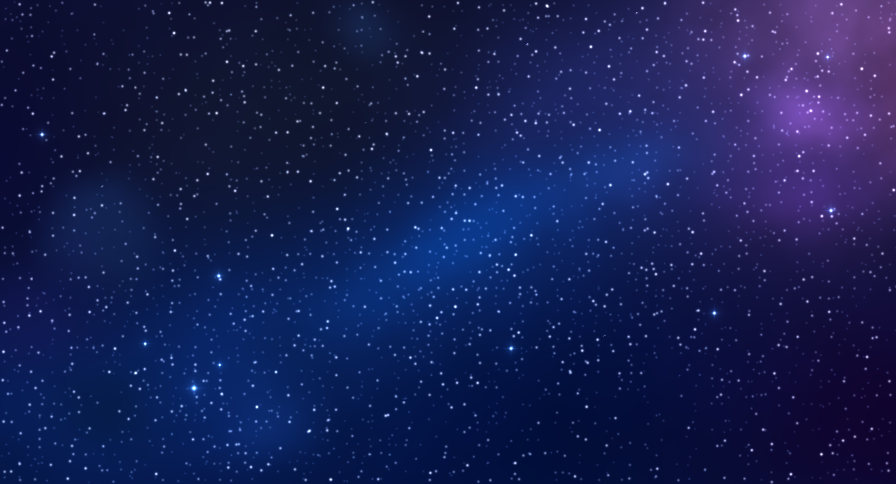
This background is drawn by a Shadertoy shader. Its source:

```glsl
// Deep blue night sky with a diagonal nebula band, violet clouds and scattered stars.

float hash(vec2 p) {
    vec3 q = fract(vec3(p.xyx) * 0.1031);
    q += dot(q, q.yzx + 33.33);
    return fract((q.x + q.y) * q.z);
}

float noise(vec2 p) {
    vec2 i = floor(p), f = fract(p);
    f = f * f * (3.0 - 2.0 * f);
    return mix(mix(hash(i), hash(i + vec2(1, 0)), f.x),
               mix(hash(i + vec2(0, 1)), hash(i + vec2(1, 1)), f.x), f.y);
}

float fbm(vec2 p) {
    float sum = 0.0, amp = 0.5;
    for (int i = 0; i < 5; i++) {
        sum += amp * noise(p);
        p = mat2(1.6, 1.2, -1.2, 1.6) * p + 7.3;
        amp *= 0.5;
    }
    return sum;
}

// Soft elliptical falloff, tilted by an angle in radians
float glow(vec2 p, vec2 center, vec2 radius, float angle) {
    vec2 d = p - center;
    float c = cos(angle), s = sin(angle);
    d = vec2(c * d.x + s * d.y, c * d.y - s * d.x) / radius;
    return exp(-dot(d, d));
}

vec3 nebula(vec2 p) {
    float cloud = fbm(p * 4.5 + 3.0);
    vec2 w = p + 0.09 * (vec2(fbm(p * 3.5), fbm(p * 3.5 + 19.0)) - 0.48);

    // Broad background fields
    vec3 col = mix(vec3(0.015, 0.08, 0.27), vec3(0.05, 0.06, 0.19), smoothstep(0.2, 0.8, p.y));
    col = mix(col, vec3(0.065, 0.09, 0.18), 0.85 * glow(p, vec2(0.6, 0.78), vec2(0.42, 0.26), 0.4));
    col = mix(col, vec3(0.03, 0.03, 0.18), 0.7 * glow(p, vec2(0.0, 0.68), vec2(0.16, 0.3), 0.0));
    col = mix(col, vec3(0.0, 0.05, 0.22), 0.8 * glow(p, vec2(1.15, 0.1), vec2(0.42, 0.28), 0.2));
    col = mix(col, vec3(0.06, 0.015, 0.18), glow(p, vec2(1.85, 0.14), vec2(0.4, 0.34), 0.0));

    // Blue haze and the diagonal band
    col = mix(col, vec3(0.035, 0.14, 0.38), 0.75 * glow(w, vec2(0.38, 0.25), vec2(0.5, 0.2), 0.25));
    col = mix(col, vec3(0.04, 0.17, 0.44), 0.8 * glow(w, vec2(1.03, 0.53), vec2(0.62, 0.19), 0.47));
    col = mix(col, vec3(0.13, 0.17, 0.44), 0.7 * glow(w, vec2(1.24, 0.84), vec2(0.27, 0.16), 0.3));
    col = mix(col, vec3(0.04, 0.24, 0.58), 0.75 * glow(w, vec2(0.95, 0.49), vec2(0.24, 0.07), 0.5));
    col = mix(col, vec3(0.08, 0.25, 0.58), 0.6 * glow(w, vec2(1.33, 0.67), vec2(0.15, 0.065), 0.3));

    // Faint round patches on the left and at the top
    float disc = 1.0 - smoothstep(0.04, 0.16, length(w - vec2(0.22, 0.51)));
    col = mix(col, vec3(0.09, 0.18, 0.39), 0.6 * disc);
    col = mix(col, vec3(0.10, 0.10, 0.36), 0.5 * glow(w, vec2(0.08, 0.36), vec2(0.13, 0.12), 0.0));
    col = mix(col, vec3(0.02, 0.10, 0.25), 0.6 * glow(p, vec2(0.22, 0.16), vec2(0.1, 0.09), 0.0));
    col = mix(col, vec3(0.06, 0.20, 0.50), 0.6 * glow(w, vec2(0.57, 0.13), vec2(0.09, 0.08), 0.0));
    col = mix(col, vec3(0.10, 0.18, 0.36), 0.6 * glow(w, vec2(0.75, 0.94), vec2(0.06), 0.0));

    // Violet clouds in the upper right
    col = mix(col, vec3(0.25, 0.17, 0.43), 0.9 * glow(w, vec2(1.75, 0.77), vec2(0.36, 0.28), 0.5));
    col = mix(col, vec3(0.41, 0.27, 0.53), 0.9 * glow(w, vec2(1.79, 0.98), vec2(0.31, 0.20), 0.0));
    col = mix(col, vec3(0.37, 0.21, 0.41), 0.65 * glow(w, vec2(1.87, 0.79), vec2(0.10, 0.20), 0.0));
    col = mix(col, vec3(0.46, 0.29, 0.68), 0.75 * glow(w, vec2(1.70, 0.76), vec2(0.09, 0.06), -0.3));
    col = mix(col, vec3(0.31, 0.19, 0.54), 0.6 * glow(w, vec2(1.68, 0.58), vec2(0.12, 0.08), 0.0));
    float violet = glow(p, vec2(1.75, 0.82), vec2(0.35, 0.32), 0.0);
    return col * (1.0 + (cloud - 0.48) * (0.3 + 0.75 * violet));
}

// Jittered grids of fine stars, denser along the diagonal
vec3 starField(vec2 p) {
    vec3 light = vec3(0);
    float band = glow(p, vec2(0.95, 0.5), vec2(1.2, 0.3), 0.45);
    for (int layer = 0; layer < 3; layer++) {
        float k = float(layer);
        float cells = 24.0 + 17.0 * k;
        vec2 id = floor(p * cells), seed = id + 71.0 * k;
        vec2 spot = 0.2 + 0.6 * vec2(hash(seed + 11.0), hash(seed + 37.0));
        float d = length(fract(p * cells) - spot) / cells;
        float exists = step(hash(seed + 5.0), 0.24 + 0.16 * band);
        float power = hash(seed + 53.0);
        float size = 0.0019 + 0.0009 * power;
        float shine = (0.2 + 0.8 * power * power * power) * (1.1 - 0.2 * k);
        vec3 tint = mix(vec3(0.45, 0.65, 1.0), vec3(0.95, 0.95, 1.0), power);
        light += tint * exists * shine * exp(-d * d / (size * size));
    }
    return light;
}

// Bright stars with a halo and four thin rays
vec3 sparkles(vec2 p) {
    vec2 spots[10] = vec2[10](vec2(0.087, 0.722), vec2(0.452, 0.430), vec2(0.401, 0.198),
        vec2(1.056, 0.280), vec2(1.476, 0.353), vec2(1.717, 0.565), vec2(1.539, 0.884),
        vec2(0.454, 0.246), vec2(1.710, 0.882), vec2(0.300, 0.290));
    vec3 light = vec3(0);
    for (int i = 0; i < 10; i++) {
        float size = i == 2 ? 1.4 : (i > 6 ? 0.75 : 1.0);
        vec2 d = abs(p - spots[i]) / size;
        float core = exp(-dot(d, d) / 0.000009);
        float halo = exp(-length(d) / 0.006);
        float rays = exp(-d.x / 0.0012 - d.y / 0.006) + exp(-d.y / 0.0012 - d.x / 0.006);
        light += core * vec3(0.8, 0.9, 1.0) + (0.35 * halo + 0.4 * rays) * vec3(0.3, 0.6, 1.0);
    }
    return light;
}

void mainImage(out vec4 fragColor, in vec2 fragCoord) {
    vec2 p = fragCoord / iResolution.y;
    vec3 col = nebula(p) + starField(p) + sparkles(p);
    fragColor = vec4(clamp(col, 0.0, 1.0), 1.0);
}
```
